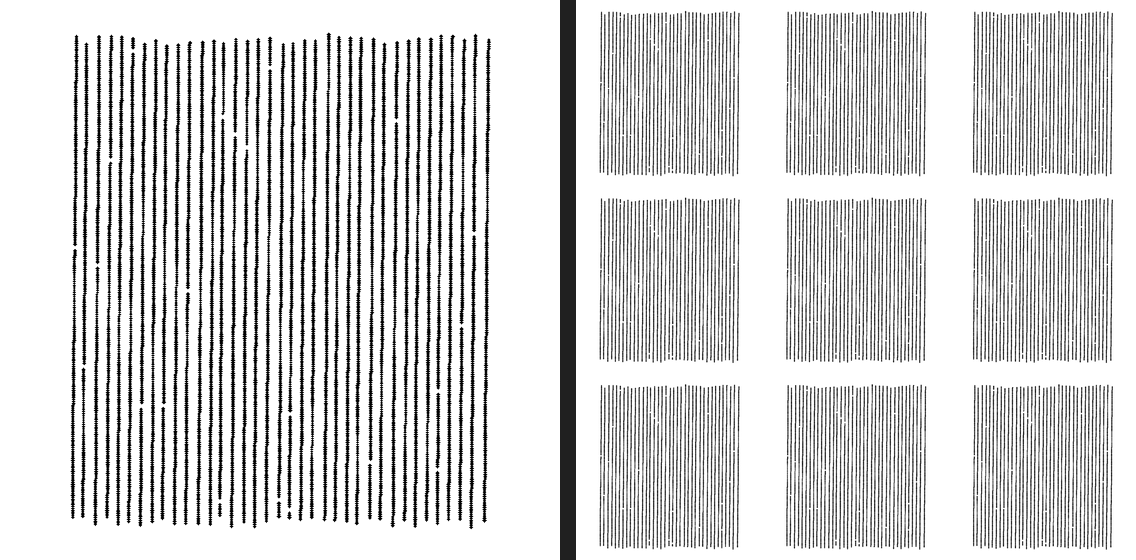
Left, the tile; right, the same tile 3 across and 3 down.
A Shadertoy shader for this pattern:

```glsl
// Upright strings of tiny black diamond beads on white, slightly leaning, with ragged ends and gaps.
#define COLUMNS 37.0    // strings across
#define PITCH   0.0204  // distance between strings
#define SPACING 0.0039  // distance between beads
#define BEAD    0.0037  // half diagonal of a full bead
#define LEAN    0.0085  // sideways drift per unit of height
#define STEP    0.0013  // size of the sideways stair steps
#define JITTER  0.0022  // random offset of each string
#define BOTTOM  0.068   // mean lower end
#define TOP     0.930   // mean upper end
#define RAGGED  0.010   // spread of the ends
#define GAPS    0.005   // chance that a pair of beads is missing
#define INK     vec3(0.0)

float hash(vec2 p) {
    vec3 q = fract(vec3(p.xyx) * 0.1031);
    q += dot(q, q.yzx + 33.33);
    return fract((q.x + q.y) * q.z);
}

float signedHash(vec2 p) {
    return 2.0 * hash(p) - 1.0;
}

// Slow change along a string, from layered sines
float drift(float column, float y) {
    float phase = 6.2832 * hash(vec2(column, 7.0));
    return 0.6 * sin(9.0 * y + phase) + 0.4 * sin(23.0 * y + 2.7 * phase);
}

// Horizontal centre of a string at height y, moved in small steps
float stringCentre(float column, float y) {
    float shift = LEAN * (y - 0.5) + 0.3 * STEP * drift(column + 50.0, y);
    float phase = hash(vec2(column, 3.0));
    float stair = (floor(shift / STEP + phase) + 0.5 - phase) * STEP;
    float offset = JITTER * signedHash(vec2(column, 11.0));
    return 0.5 + (column - 0.5 * (COLUMNS - 1.0)) * PITCH + offset + stair;
}

float beadRadius(float column, float row, float y) {
    float thinning = smoothstep(0.55, 0.95, drift(column, y));
    float size = mix(0.8, 1.08, hash(vec2(column + 90.0, row)));
    return BEAD * size * (1.0 - 0.22 * thinning);
}

// Distance to the nearest bead of one string
float beadString(vec2 p, float column) {
    float phase = hash(vec2(column, 19.0));
    float nearest = floor(p.y / SPACING - phase + 0.5);
    float low = BOTTOM + RAGGED * signedHash(vec2(column, 23.0));
    float high = TOP + RAGGED * signedHash(vec2(column, 29.0));
    float d = 1.0;
    for (float k = -1.0; k <= 1.0; k++) {
        float row = nearest + k;
        float y = (row + phase) * SPACING;
        bool missing = hash(vec2(column + 200.0, floor(row * 0.5))) < GAPS;
        if (y < low || y > high || missing) continue;
        vec2 q = abs(p - vec2(stringCentre(column, y), y));
        d = min(d, (q.x + q.y - beadRadius(column, row, y)) * 0.7071);
    }
    return d;
}

void mainImage(out vec4 fragColor, in vec2 fragCoord) {
    vec2 uv = fract(fragCoord / iResolution.xy);
    float pixel = 1.0 / min(iResolution.x, iResolution.y);

    // Undo the lean to find the string that owns this point
    float across = (uv.x - 0.5 - LEAN * (uv.y - 0.5)) / PITCH;
    float column = floor(across + 0.5 * COLUMNS);

    float d = 1.0;
    if (column >= 0.0 && column < COLUMNS) d = beadString(uv, column);

    float cover = 1.0 - smoothstep(-0.6 * pixel, 0.6 * pixel, d);
    fragColor = vec4(mix(vec3(1.0), INK, cover), 1.0);
}
```
